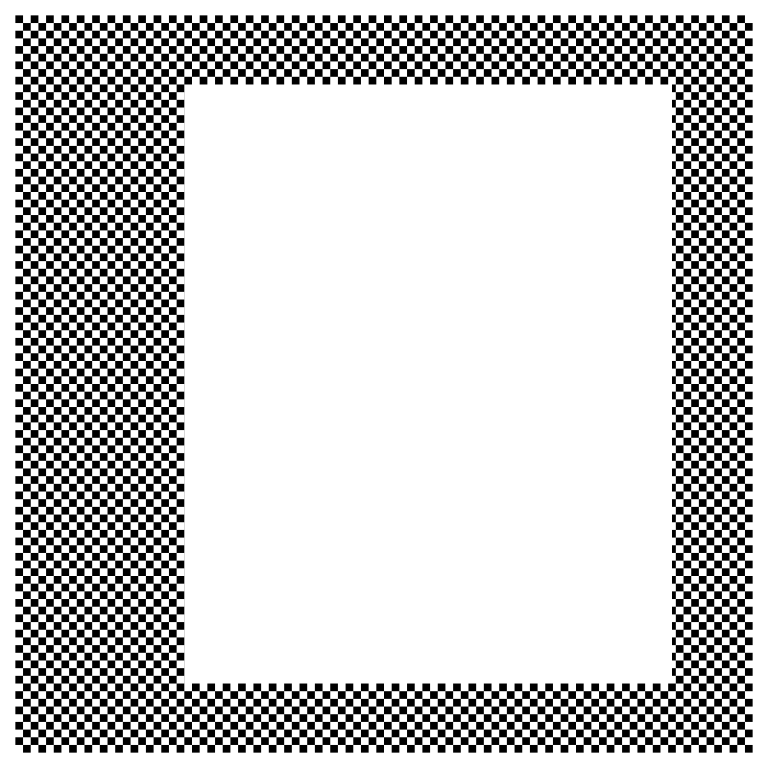
A three.js fragment shader for this pattern:

```glsl
// Draws a fine black and white checkerboard frame around an off-centre blank window.
varying vec2 vUv;

const float CELL = 0.01;                       // side of one check
const vec2 FRAME_MIN = vec2(0.02, 0.02);
const vec2 FRAME_MAX = vec2(0.98, 0.98);
const vec2 WINDOW_MIN = vec2(0.2402, 0.11);
const vec2 WINDOW_MAX = vec2(0.875, 0.89);
const vec3 PAPER = vec3(1.0);
const vec3 INK = vec3(0.0);

// Integral of a square wave that flips sign at every cell border
vec2 waveIntegral(vec2 p) {
  return abs(mod(p / CELL, 2.0) - 1.0) * CELL;
}

// Exact share of the pixel inked by the checks inside a rectangle
float checkCoverage(vec2 uv, vec2 pixel, vec2 rectMin, vec2 rectMax) {
  vec2 low = clamp(uv - 0.5 * pixel, rectMin, rectMax);
  vec2 high = clamp(uv + 0.5 * pixel, rectMin, rectMax);
  vec2 extent = (high - low) / pixel;
  vec2 wave = (waveIntegral(high) - waveIntegral(low)) / pixel;
  return 0.5 * (extent.x * extent.y - wave.x * wave.y);
}

void main() {
  vec2 pixel = max(fwidth(vUv), vec2(1e-5));

  // Checks over the whole frame, less those behind the window
  float ink = checkCoverage(vUv, pixel, FRAME_MIN, FRAME_MAX)
            - checkCoverage(vUv, pixel, WINDOW_MIN, WINDOW_MAX);

  gl_FragColor = vec4(mix(PAPER, INK, clamp(ink, 0.0, 1.0)), 1.0);
}
```
